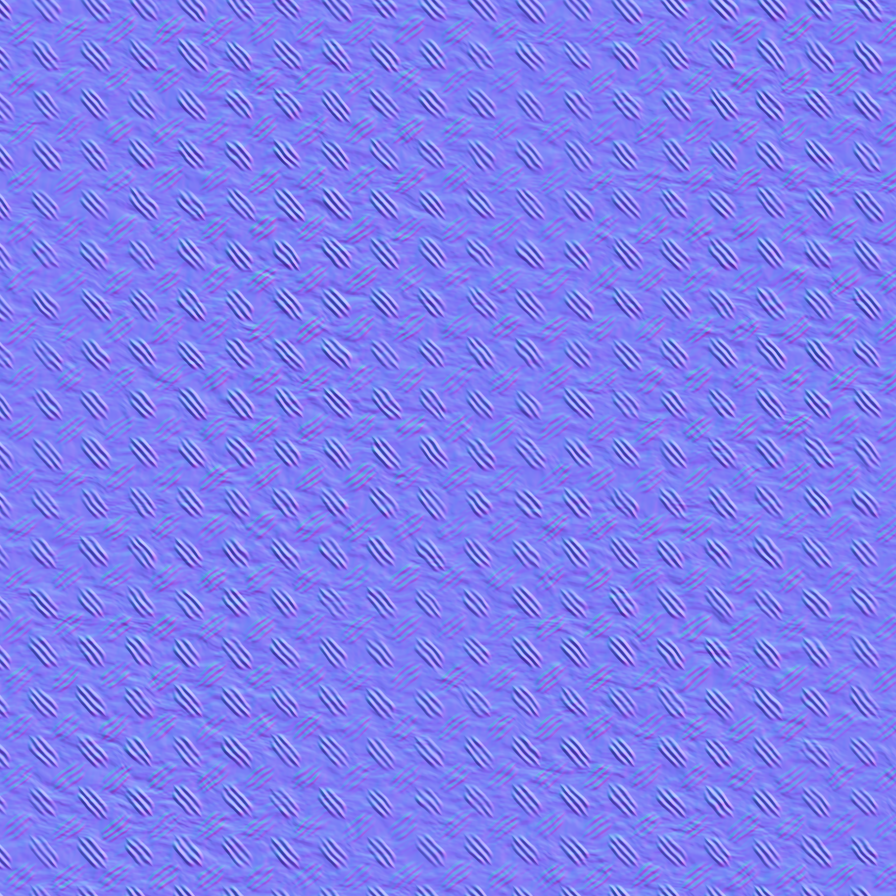
Give the GLSL for this texture map, as a WebGL 1 fragment shader.

```glsl
precision highp float;
// Normal map of worn tread plate: triple-ridged bars alternating between two diagonals.

uniform vec2 u_resolution;

#define REPEATS vec2(18.55, 18.0)
#define ORIGIN vec2(0.03, 0.11)
#define RIDGE_PITCH 0.128
#define RIDGE_HEIGHT 0.043
#define RISING_SCALE 0.52
#define BAR_HALF_LENGTH 0.46
#define DOME_HEIGHT 0.008
#define ROUGHNESS 1.0
#define WANDER 0.05
#define FLAT_COLOR vec3(0.5, 0.495, 0.965)
#define SLOPE_STEP 0.016

const float TAU = 6.2831853;

float hash(vec2 p) {
  vec3 q = fract(vec3(p.xyx) * 0.1031);
  q += dot(q, q.yzx + 33.33);
  return fract((q.x + q.y) * q.z);
}

float noise(vec2 p) {
  vec2 cell = floor(p);
  vec2 f = p - cell;
  f = f * f * f * (f * (f * 6.0 - 15.0) + 10.0);
  float low = mix(hash(cell), hash(cell + vec2(1.0, 0.0)), f.x);
  float high = mix(hash(cell + vec2(0.0, 1.0)), hash(cell + vec2(1.0, 1.0)), f.x);
  return mix(low, high, f.y);
}

// One bar per unit cell; axis is its unit long direction.
float treadBar(vec2 p, vec2 axis, float seed) {
  vec2 id = floor(p + 0.5);
  vec2 jitter = vec2(hash(id + seed), hash(id + seed + 17.0)) - 0.5;
  vec2 q = p - id - 0.05 * jitter;
  float along = dot(q, axis);
  float across = dot(q, vec2(-axis.y, axis.x));
  float dome = exp(-16.0 * along * along - 30.0 * across * across);

  // Uneven, slightly bent ridges; the outer ones are shorter
  across += 0.035 * (noise(p * 4.0 + seed) - 0.5);
  float reach = BAR_HALF_LENGTH + 0.06 * jitter.x - 0.8 * abs(across);
  float ends = smoothstep(0.0, 0.22, reach - abs(along));
  float ridges = 0.5 + 0.5 * cos(TAU * across / RIDGE_PITCH);
  ridges *= step(abs(across), 1.5 * RIDGE_PITCH);
  float wear = mix(0.5, 1.35, noise(p * 4.0 + seed + 31.0));
  return DOME_HEIGHT * dome + RIDGE_HEIGHT * ridges * ends * wear;
}

// Fine creases running almost level, slightly down to the right
float creases(vec2 p) {
  vec2 q = vec2(p.x - 0.2 * p.y, p.y + 0.2 * p.x);
  q.y += 0.25 * noise(p * 1.7 + 11.0);
  return 0.026 * noise(q * vec2(1.8, 4.0) + 5.0)
       + 0.023 * noise(q * vec2(4.5, 8.0) + 41.0)
       + 0.008 * noise(q * vec2(10.0, 16.0) + 83.0);
}

float plateHeight(vec2 p) {
  float falling = treadBar(p, vec2(0.675, -0.738), 3.0);
  float rising = treadBar(p + 0.5, vec2(0.788, 0.616), 57.0);
  return falling + RISING_SCALE * rising + ROUGHNESS * creases(p);
}

// Broad bands of deeper and shallower relief
float reliefStrength(vec2 uv) {
  float shift = 0.12 * (1.0 - smoothstep(0.3, 0.55, uv.y));
  float band = 0.5 - 0.5 * cos(TAU * (uv.x + shift - 0.06) / 0.53);
  return mix(0.78, 1.12, mix(band, noise(uv * 5.0 + 9.0), 0.3));
}

void main() {
  vec2 uv = gl_FragCoord.xy / u_resolution;
  vec2 p = uv * REPEATS + ORIGIN;
  p.x += 0.07 * (1.0 - smoothstep(0.35, 0.5, uv.y));
  p += WANDER * (vec2(noise(p * 0.5), noise(p * 0.5 + 23.0)) - 0.5);

  // Surface slope by central differences
  vec2 e = vec2(SLOPE_STEP, 0.0);
  vec2 slope = vec2(plateHeight(p + e.xy) - plateHeight(p - e.xy),
                    plateHeight(p + e.yx) - plateHeight(p - e.yx)) / (2.0 * SLOPE_STEP);
  slope *= reliefStrength(uv);
  vec2 n = -slope / sqrt(1.0 + dot(slope, slope));

  // Mute the pink and cyan of sideways faces
  float side = n.x - n.y;
  n -= 0.12 * side * vec2(1.0, -1.0);

  // Blue drops on faces leaning down and left, and a little on steep side faces
  float lean = n.x + n.y;
  float blue = 0.34 * min(lean + 0.12, 0.0) + 0.06 * max(lean, 0.0) - 0.2 * max(abs(side) - 0.3, 0.0);
  vec3 color = FLAT_COLOR + vec3(0.5 * n, blue);
  gl_FragColor = vec4(clamp(color, 0.0, 1.0), 1.0);
}
```
